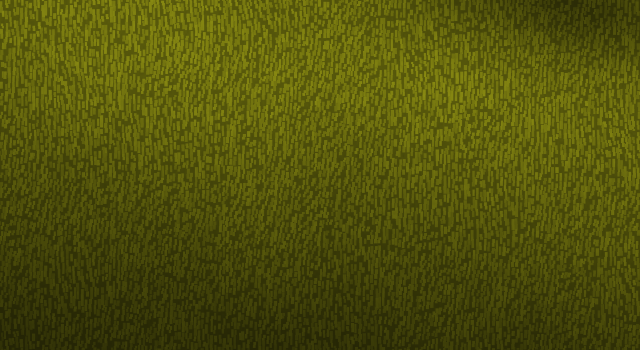
Write a Shadertoy shader that draws this texture.

```glsl
#define CELL vec2(0.0115, 0.0285)
#define STROKE_HALF vec2(0.0040, 0.0125)
#define STEP_SHIFT 0.0034
#define LEAN_SCALE 5.0
#define BASE_TONE 0.335
#define STROKE_TONE 0.505
#define MOTTLE 0.07
#define TINT vec3(1.0, 1.01, 0.13)

float hash(vec2 p) {
    vec3 q = fract(vec3(p.xyx) * 0.1031);
    q += dot(q, q.yzx + 33.33);
    return fract((q.x + q.y) * q.z);
}

float noise(vec2 p) {
    vec2 i = floor(p), f = fract(p);
    f = f * f * (3.0 - 2.0 * f);
    return mix(mix(hash(i), hash(i + vec2(1, 0)), f.x),
               mix(hash(i + vec2(0, 1)), hash(i + vec2(1, 1)), f.x), f.y);
}

// Coverage of a short upright bar whose upper half steps sideways
float steppedBar(vec2 d, vec2 halfSize, float shift, float blur) {
    d.x -= shift * (step(0.0, d.y) - 0.5);
    vec2 edge = abs(d) - halfSize;
    vec2 cover = 1.0 - smoothstep(-blur, blur, edge);
    return cover.x * cover.y;
}

// Strongest stroke at p, searched over the neighbouring cells
float strokes(vec2 p, float blur) {
    float result = 0.0;
    float column = floor(p.x / CELL.x);
    for (int i = -1; i <= 1; i++) {
        float x = column + float(i);
        float stagger = hash(vec2(x, 71.0));
        float row = floor(p.y / CELL.y - stagger);
        for (int j = -1; j <= 1; j++) {
            vec2 id = vec2(x, row + float(j));
            vec2 jitter = vec2(hash(id + 13.0), hash(id + 47.0)) - 0.5;
            vec2 center = (id + vec2(0.5, 0.5 + stagger) + jitter * vec2(0.6, 0.5)) * CELL;
            vec2 size = STROKE_HALF * vec2(mix(0.75, 1.2, hash(id + 89.0)),
                                           mix(0.55, 1.4, hash(id + 131.0)));
            // Neighbouring strokes share a slowly turning lean
            float lean = 2.2 * (noise(center * LEAN_SCALE) - 0.4) + hash(id + 173.0) - 0.5;
            float strength = mix(0.65, 1.05, hash(id + 211.0));
            float bar = steppedBar(p - center, size, STEP_SHIFT * clamp(lean, -1.0, 1.0), blur);
            result = max(result, bar * strength);
        }
    }
    return result;
}

// Broad diagonal light with a shaded upper right corner
float lighting(vec2 uv, vec2 p) {
    float light = 0.42 + 0.58 * smoothstep(-0.05, 1.0, uv.y + 0.25 * uv.x);
    vec2 q = uv - vec2(0.88, 1.0);
    q = vec2(q.x, q.y + 0.35 * q.x) / vec2(0.21, 0.16);
    light *= 1.0 - 0.48 * exp(-dot(q, q));
    return light * (0.95 + 0.1 * noise(p * 4.0 + 9.0));
}

void mainImage(out vec4 fragColor, in vec2 fragCoord) {
    vec2 uv = fragCoord / iResolution.xy;
    vec2 p = fragCoord / iResolution.y;
    float blur = 0.6 / iResolution.y;

    float tone = mix(BASE_TONE, STROKE_TONE, strokes(p, blur));
    tone *= 1.0 + MOTTLE * (noise(p * vec2(190.0, 110.0)) - 0.5);
    fragColor = vec4(TINT * tone * lighting(uv, p), 1.0);
}
```
